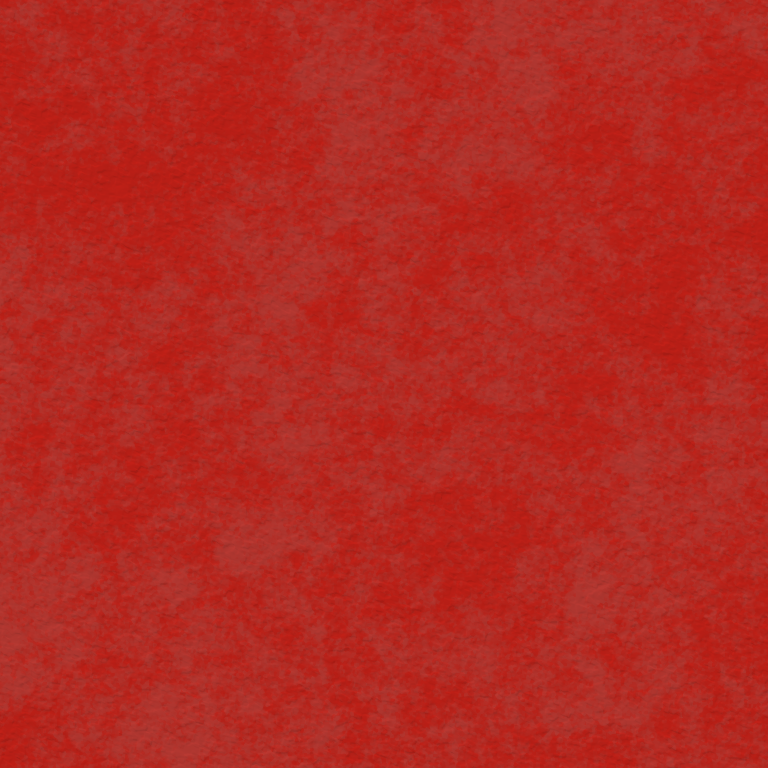
This texture is drawn by a WebGL 2 fragment shader. Its source:

```glsl
#version 300 es
precision highp float;

uniform vec2 u_resolution;
out vec4 fragColor;

const vec3 VIVID_RED = vec3(0.718, 0.118, 0.085);
const vec3 DUSTY_RED = vec3(0.686, 0.212, 0.186);

const float PATCH_SCALE = 3.8;             // largest patches per canvas height
const int PATCH_OCTAVES = 7;
const float PATCH_GAIN = 1.04;
const vec2 PATCH_RANGE = vec2(0.33, 0.74); // vivid to dusty
const float PATCH_SHARPNESS = 6.0;
const float SHARPNESS_STEP = 1.2;          // finer layers get crisper cells

const vec2 WRINKLE_SCALE = vec2(80.0, 118.0);
const float WRINKLE_TILT = 0.35;
const float WRINKLE_SHARPNESS = 8.0;
const vec2 LIGHT_STEP = vec2(-0.0006, 0.0011);
const float RELIEF = 0.24;
const float CREASE_DEPTH = 0.03;

vec3 hash3(vec2 cell) {
  vec3 p = fract(cell.xyx * vec3(0.1031, 0.1030, 0.0973));
  p += dot(p, p.yxz + 33.33);
  return fract((p.xxy + p.yzz) * p.zyx);
}

mat2 rotation(float angle) {
  float c = cos(angle), s = sin(angle);
  return mat2(c, s, -s, c);
}

// Cellular noise: random cell values blended by distance to their centres
float softCells(vec2 p, float sharpness) {
  vec2 cell = floor(p);
  vec2 local = p - cell;
  float total = 0.0;
  float weights = 0.0;
  for (int y = -1; y <= 1; y++) {
    for (int x = -1; x <= 1; x++) {
      vec2 offset = vec2(x, y);
      vec3 random = hash3(cell + offset);
      vec2 delta = offset + random.xy - local;
      float weight = exp(-sharpness * dot(delta, delta));
      total += weight * random.z;
      weights += weight;
    }
  }
  return total / weights;
}

// Cloudy patches with ragged, grainy borders
float patches(vec2 uv) {
  vec2 p = uv * PATCH_SCALE + 17.3;
  mat2 turn = rotation(0.65);
  float amplitude = 1.0;
  float sharpness = PATCH_SHARPNESS;
  float total = 0.0;
  float range = 0.0;
  for (int i = 0; i < PATCH_OCTAVES; i++) {
    total += amplitude * softCells(p, sharpness);
    range += amplitude;
    amplitude *= PATCH_GAIN;
    sharpness += SHARPNESS_STEP;
    p = turn * p * 2.0 + 41.7;
  }
  return total / range;
}

// Paper surface: short wrinkles, a little longer across than up
float paperHeight(vec2 uv) {
  vec2 p = rotation(WRINKLE_TILT) * uv * WRINKLE_SCALE;
  return 0.45 * softCells(p + 7.1, WRINKLE_SHARPNESS)
       + 0.30 * softCells(p * 1.9 + 63.4, WRINKLE_SHARPNESS)
       + 0.30 * softCells(p * 0.5 + 29.8, WRINKLE_SHARPNESS);
}

void main() {
  vec2 uv = gl_FragCoord.xy / min(u_resolution.x, u_resolution.y);

  // Pigment
  float dust = smoothstep(PATCH_RANGE.x, PATCH_RANGE.y, patches(uv));
  vec3 color = mix(VIVID_RED, DUSTY_RED, dust);

  // Raking light and the darker creases
  float slope = paperHeight(uv - LIGHT_STEP) - paperHeight(uv + LIGHT_STEP);
  float crease = smoothstep(0.14, 0.32, -slope);
  color *= 1.0 + RELIEF * clamp(slope, -0.25, 0.25) - CREASE_DEPTH * crease;

  fragColor = vec4(color, 1.0);
}
```
